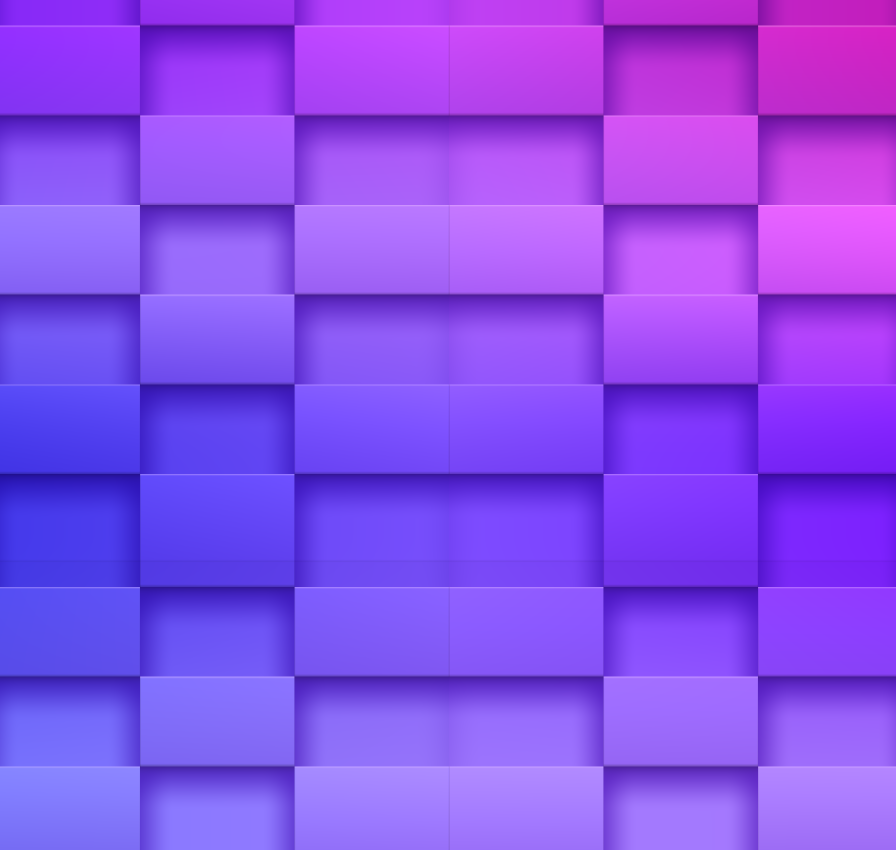
This background is drawn by a WebGL 1 fragment shader. Its source:

```glsl
precision highp float;
uniform vec2 u_resolution;

#define PITCH vec2(0.1724, 0.1055)   // tile size as a share of the canvas
#define AXIS_X 0.5013                // mirror axis between the middle columns
#define TOP_OFFSET 0.0301            // part of a row cut off at the top
#define TALL_ROW 5.0
#define TALL_EXTRA 0.26              // added height of the tall row, in rows
#define HIGHLIGHT_WIDTH 0.026
#define LIP_WIDTH 0.035
#define SEAM_WIDTH 0.006
#define SHADOW_REACH vec2(0.22, 0.5) // side and top shadow inside a recess
#define SHADOW_TINT vec3(0.58, 0.34, 0.78)
#define TILE_VARIATION 0.025

float hash(vec2 p) {
  vec3 q = fract(vec3(p.xyx) * 0.1031);
  q += dot(q, q.yzx + 33.33);
  return fract((q.x + q.y) * q.z);
}

// Blend from left through middle to right
vec3 across(vec3 left, vec3 middle, vec3 right, float x) {
  return x < 0.5 ? mix(left, middle, x * 2.0) : mix(middle, right, x * 2.0 - 1.0);
}

// Broad colour field; p.y is measured from the top
vec3 wash(vec2 p) {
  vec3 magenta  = across(vec3(0.53, 0.16, 0.98), vec3(0.76, 0.28, 0.98), vec3(0.79, 0.11, 0.73), p.x);
  vec3 orchid   = across(vec3(0.56, 0.45, 1.00), vec3(0.70, 0.44, 1.00), vec3(0.90, 0.34, 0.99), p.x);
  vec3 indigo   = across(vec3(0.26, 0.23, 0.92), vec3(0.50, 0.33, 1.00), vec3(0.50, 0.12, 1.00), p.x);
  vec3 lavender = across(vec3(0.49, 0.49, 1.00), vec3(0.64, 0.50, 1.00), vec3(0.67, 0.49, 1.00), p.x);
  vec3 c = mix(magenta, orchid, smoothstep(0.03, 0.29, p.y));
  c = mix(c, indigo, smoothstep(0.29, 0.54, p.y));
  return mix(c, lavender, smoothstep(0.62, 0.95, p.y));
}

// Raised face: falling light, bright top edge, dark lip and side seams
vec3 raisedFace(vec3 c, float fromTop, float fromBottom, float fromSide) {
  c *= mix(vec3(1.07, 1.09, 1.03), vec3(0.92, 0.85, 0.96), clamp(fromTop, 0.0, 1.0));
  c = mix(c, vec3(1.0, 0.85, 1.0), 0.32 * (1.0 - smoothstep(0.0, HIGHLIGHT_WIDTH, fromTop)));
  c *= 1.0 - 0.2 * (1.0 - smoothstep(0.0, LIP_WIDTH, fromBottom));
  return c * (1.0 - 0.13 * (1.0 - smoothstep(0.0, SEAM_WIDTH, fromSide)));
}

// Recess: soft rounded shadow under the tile above and beside its neighbours
vec3 recess(vec3 c, float fromTop, vec2 sideDistance, vec2 sideStrength) {
  vec2 side = sideStrength * clamp(1.0 - sideDistance / SHADOW_REACH.x, 0.0, 1.0);
  float top = clamp(1.0 - fromTop / SHADOW_REACH.y, 0.0, 1.0);
  float shade = smoothstep(0.0, 1.1, length(vec2(max(side.x, side.y), top)));
  c *= mix(vec3(0.97, 0.95, 0.99), SHADOW_TINT, shade);
  return c * (1.0 - 0.25 * exp(-fromTop * 20.0));
}

vec3 wall(vec2 uv) {
  vec2 p = vec2(uv.x, 1.0 - uv.y);
  float x = (p.x - AXIS_X) / PITCH.x;
  float y = (p.y - TOP_OFFSET) / PITCH.y;

  // Rows below the tall one are pushed down by its added height
  float tallEnd = TALL_ROW + 1.0 + TALL_EXTRA;
  float row = y < tallEnd ? min(floor(y), TALL_ROW) : floor(y - TALL_EXTRA);
  float isTall = 1.0 - step(0.5, abs(row - TALL_ROW));
  float fromTop = y - row - TALL_EXTRA * step(TALL_ROW + 0.5, row);
  float fromBottom = 1.0 + TALL_EXTRA * isTall - fromTop;

  // Columns mirror about the axis: inner side first, outer side second
  float column = floor(abs(x));
  float u = abs(x) - column;
  vec2 sides = vec2(u, 1.0 - u);

  vec2 tile = vec2(floor(x), row);
  vec2 centre = p + vec2(0.5 - fract(x), 0.5 - fromTop) * PITCH;
  vec3 c = wash(clamp(mix(p, centre, 0.4), 0.0, 1.0));
  c *= 1.0 + TILE_VARIATION * (hash(tile + 17.0) - 0.5);

  if (mod(row + column, 2.0) < 0.5) {
    c = raisedFace(c, fromTop, fromBottom, min(sides.x, sides.y));
  } else {
    float inner = column < 0.5 ? 0.3 : 0.75;
    c = recess(c, fromTop, sides, vec2(inner, 0.75));
  }

  // Faint joint where the tall row is extended
  float joint = 1.0 - smoothstep(0.0, 0.02, abs(fromTop - 0.97));
  return c * (1.0 - isTall * (0.05 * joint + 0.03 * step(0.97, fromTop)));
}

void main() {
  // Four samples per pixel smooth the tile edges
  vec3 sum = vec3(0.0);
  for (int i = 0; i < 4; i++) {
    float k = float(i);
    vec2 offset = vec2(mod(k, 2.0), floor(k * 0.5)) * 0.5 - 0.25;
    sum += wall((gl_FragCoord.xy + offset) / u_resolution);
  }
  gl_FragColor = vec4(clamp(sum * 0.25, 0.0, 1.0), 1.0);
}
```
